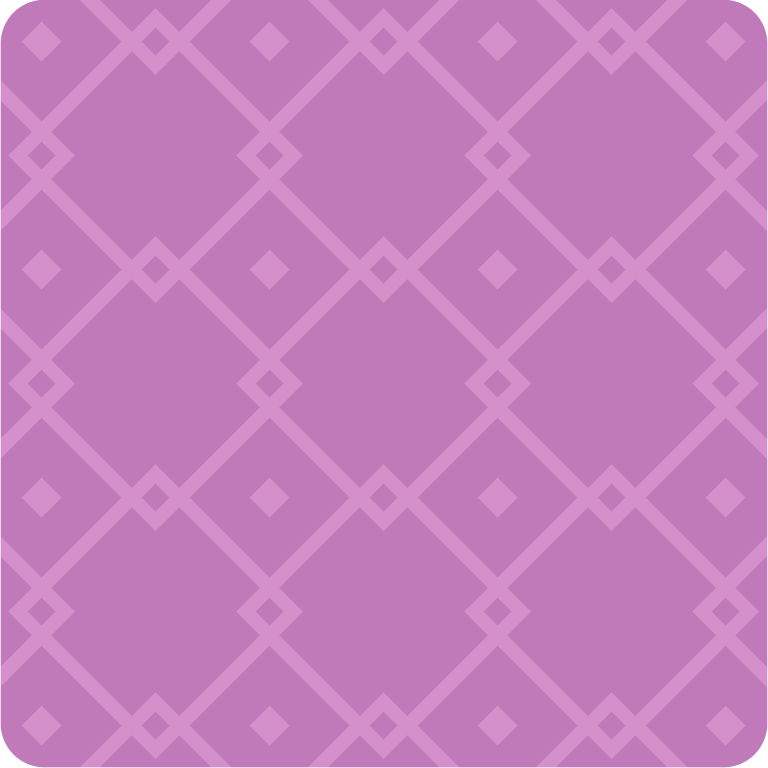
Give the GLSL for this pattern, as a WebGL 2 fragment shader.

```glsl
#version 300 es
precision highp float;
// Orchid rounded tile with a lattice of crossing diagonal bands, open diamonds and solid studs.
uniform vec2 u_resolution;
out vec4 outColor;

// Diamond measure: sum of the absolute coordinates
float diamond(vec2 p) {
    return abs(p.x) + abs(p.y);
}

// Signed distance to a box with rounded corners
float roundedBox(vec2 p, vec2 halfSize, float radius) {
    vec2 d = abs(p) - halfSize + radius;
    return length(max(d, 0.0)) + min(max(d.x, d.y), 0.0) - radius;
}

// Antialiased coverage of the region where d is negative
float coverage(float d, float pixel) {
    return clamp(0.5 - d / pixel, 0.0, 1.0);
}

void main() {
    float side = min(u_resolution.x, u_resolution.y);
    vec2 uv = (gl_FragCoord.xy - 0.5 * u_resolution) / side;

    // Mirrored cell: 0 at the middle of a large panel, 1 at its borders
    float pitch = 0.2969;
    vec2 latticeCentre = vec2(-0.0005, 0.0005);
    vec2 cell = 2.0 * abs(fract((uv - latticeCentre) / pitch + 0.5) - 0.5);

    // Diagonal bands and the open diamonds where they cross
    float bands = abs(diamond(cell) - 1.2115) - 0.0880;
    float ringCentre = min(diamond(cell - vec2(0.0, 1.0)), diamond(cell - vec2(1.0, 0.0)));
    float rings = abs(ringCentre - 0.2075) - 0.0855;

    // Solid studs at the cell corners
    float studs = diamond(cell - 1.0) - 0.175;

    // One pixel in cell units, scaled by the slope of the diamond measure
    float cellPixel = 2.0 * sqrt(2.0) / (pitch * side);
    float lattice = coverage(min(min(bands, rings), studs), cellPixel);

    vec3 orchid = vec3(0.755, 0.477, 0.725);
    vec3 paleOrchid = vec3(0.832, 0.565, 0.798);
    vec3 color = mix(orchid, paleOrchid, lattice);

    // White surround outside the rounded tile, which meets the top edge
    float tile = roundedBox(uv - vec2(0.0, 0.0006), vec2(0.4991, 0.4997), 0.057);
    color = mix(vec3(1.0), color, coverage(tile, 1.0 / side));

    outColor = vec4(color, 1.0);
}
```
